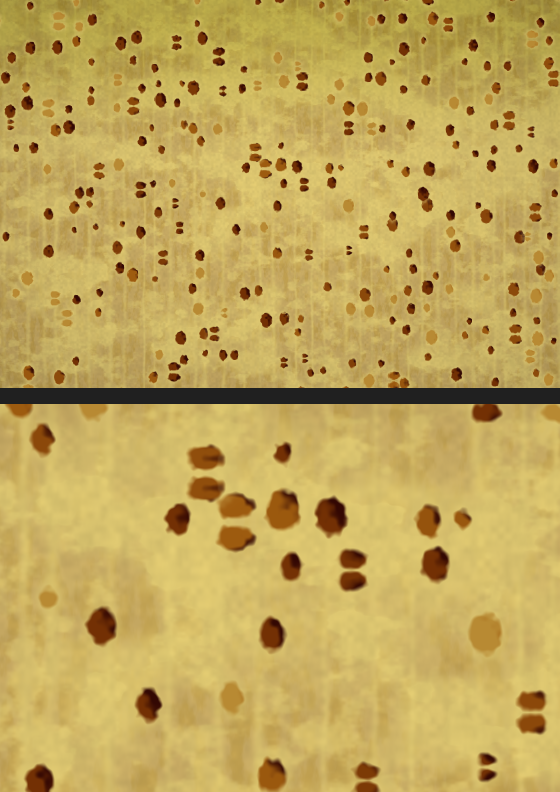
Top, the full canvas; bottom, a detail of the centre.
A Shadertoy shader for this texture:

```glsl
// End grain of a pale hardwood: tan ground, thin upright rays and brown pores.
// Noise tints the ground, jittered columns give the rays, and a jittered grid
// scatters round, paired and filled pores, each shaded like a small pit.

const vec3 TAN = vec3(0.775, 0.660, 0.385);
const vec3 OCHRE = vec3(0.715, 0.590, 0.275);
const vec3 CREAM = vec3(0.865, 0.780, 0.440);
const vec3 OLIVE_TINT = vec3(0.93, 0.95, 0.72);
const vec3 FILLED = vec3(0.72, 0.54, 0.20);
const vec3 AMBER = vec3(0.62, 0.36, 0.06);
const vec3 BROWN = vec3(0.45, 0.19, 0.015);
const vec3 PIT = vec3(0.20, 0.03, 0.01);
const float RAY_SPACING = 0.043;
const float PORE_CELL = 0.054;

float hash(vec2 p) {
    return fract(sin(dot(p, vec2(127.1, 311.7))) * 43758.5453);
}

float noise(vec2 p) {
    vec2 i = floor(p), f = fract(p);
    f = f * f * (3.0 - 2.0 * f);
    return mix(mix(hash(i), hash(i + vec2(1, 0)), f.x),
               mix(hash(i + vec2(0, 1)), hash(i + vec2(1, 1)), f.x), f.y);
}

float fbm(vec2 p) {
    float sum = 0.0, gain = 0.5;
    for (int i = 0; i < 4; i++) {
        sum += gain * noise(p);
        p = p * 2.03 + 17.3;
        gain *= 0.5;
    }
    return sum / 0.9375;
}

// Soft stripe around a centre line
float stripe(float offset, float width) {
    return exp(-offset * offset / (width * width));
}

// Upright pale rays with uneven spacing, width and strength
float rays(vec2 p, float spacing) {
    float x = p.x + 0.006 * (noise(p * vec2(3.0, 5.0)) - 0.5);
    float column = floor(x / spacing), result = 0.0;
    for (float i = -1.0; i <= 1.0; i++) {
        float id = column + i;
        float centre = (id + 0.2 + 0.6 * hash(vec2(id, 3.0))) * spacing;
        float width = mix(0.003, 0.0065, hash(vec2(id, 8.0)));
        float wobble = 0.004 * (noise(vec2(id * 7.0, p.y * 22.0)) - 0.5);
        float strength = mix(0.35, 1.0, noise(vec2(id * 5.0, p.y * 13.0)));
        result = max(result, strength * stripe(x - centre - wobble, width));
    }
    return result;
}

// Slanting growth bands, paler and richer in pores
float growthBands(vec2 p) {
    float sway = 0.05 * sin(p.x * 4.6 - 1.6) + 0.03 * (noise(p * 6.0) - 0.5);
    return max(stripe(p.y - 0.73 - sway, 0.045),
               0.75 * stripe(p.y - 0.59 + 0.4 * sway, 0.035));
}

vec3 ground(vec2 p, float aspect) {
    float mottling = fbm(p * vec2(9.0, 13.0));
    float fibre = fbm(p * vec2(95.0, 38.0) + 5.0);
    float speckle = noise(p * 170.0);
    vec3 col = mix(TAN, OCHRE, smoothstep(0.40, 0.72, fibre) * 0.75);
    float pale = 0.75 * smoothstep(0.40, 0.72, mottling) + 0.45 * growthBands(p);
    pale += 0.65 * smoothstep(0.48, 0.72, fbm(p * vec2(32.0, 42.0) + 31.0));
    col = mix(col, CREAM, clamp(pale, 0.0, 0.9));
    col = mix(col, CREAM, 0.72 * rays(p, RAY_SPACING));
    col *= 0.98 + 0.06 * (speckle - 0.5) + 0.08 * (fibre - 0.5);
    col *= mix(vec3(1), OLIVE_TINT, smoothstep(0.60, 1.0, p.y));
    vec2 fromCentre = (p - vec2(0.5 * aspect, 0.45)) / vec2(aspect, 1.0);
    return col * (1.03 - 0.32 * dot(fromCentre, fromCentre));
}

// One pore, or a pair split by a flat wall, with a pale rim
vec3 drawPore(vec3 col, vec2 q, float radius, float kind, float depth, float blur) {
    vec2 size = radius * vec2(0.86, 1.08);
    if (kind < 0.14) {
        q.y = abs(q.y) - 0.78 * radius;
        size = radius * vec2(0.92, 0.62);
    }
    vec2 local = q / size;
    float d = (length(local) - 1.0) * min(size.x, size.y);
    d += 0.0035 * (noise(q * 190.0 + kind * 91.0) - 0.5);
    col = mix(col, CREAM, 0.45 * stripe(max(d, 0.0), 0.006));
    float shade = dot(local, vec2(0.42, 0.32));
    shade += 0.7 * (noise(q * 150.0 + depth * 57.0) - 0.5);
    vec3 inside = mix(AMBER, BROWN, smoothstep(0.2, 0.65, depth));
    inside = mix(inside, PIT, smoothstep(0.05, 0.75, shade + 0.45 * (depth - 0.35)));
    if (depth < 0.22) inside = mix(FILLED, AMBER, 0.45 * smoothstep(0.2, 0.8, shade));
    return mix(col, inside, 1.0 - smoothstep(-blur, blur, d));
}

vec3 addPores(vec3 col, vec2 p, float cellSize, float blur) {
    vec2 home = floor(p / cellSize);
    for (int k = 0; k < 9; k++) {
        vec2 id = home + vec2(k % 3, k / 3) - 1.0;
        vec2 jitter = vec2(hash(id + 11.0), hash(id + 47.0));
        vec2 centre = (id + 0.17 + 0.66 * jitter) * cellSize;
        float chance = 0.50 + 0.14 * growthBands(centre);
        if (hash(id + 5.0) > chance) continue;
        float radius = mix(0.0075, 0.0175, hash(id + 71.0));
        col = drawPore(col, p - centre, radius, hash(id + 83.0), hash(id + 29.0), blur);
    }
    return col;
}

void mainImage(out vec4 fragColor, in vec2 fragCoord) {
    vec2 p = fragCoord / iResolution.y;
    float blur = max(0.0022, 0.8 / iResolution.y);
    vec3 col = ground(p, iResolution.x / iResolution.y);
    fragColor = vec4(addPores(col, p, PORE_CELL, blur), 1.0);
}
```
